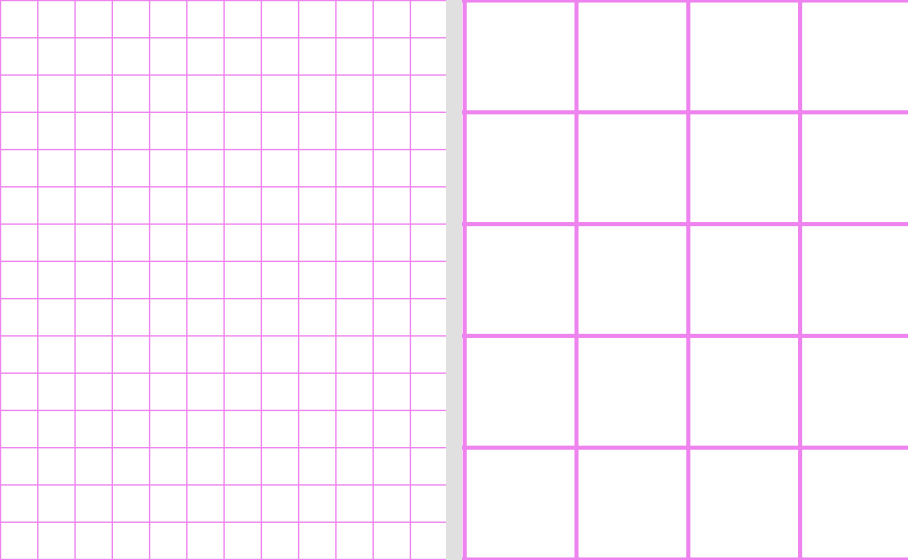
Left: the whole. Right: its middle third, enlarged.
This pattern is drawn by a Shadertoy shader. Its source:

```glsl
const float ROWS = 15.0;
const float LINE_WIDTH = 0.00244;  // fractions of the canvas height
const float EDGE_INSET = 0.0009;
const vec3 PAPER = vec3(1.0);
const vec3 VIOLET = vec3(0.933, 0.51, 0.933);

// Signed offset from the nearest line of a regular series
vec2 offsetToLine(vec2 p, float pitch, float firstLine) {
    return (fract((p - firstLine) / pitch + 0.5) - 0.5) * pitch;
}

// Share of a pixel-wide box covered by a stripe, per axis
vec2 stripeCoverage(vec2 offset, float width, float pixel) {
    vec2 upper = min(offset + 0.5 * pixel, vec2(0.5 * width));
    vec2 lower = max(offset - 0.5 * pixel, vec2(-0.5 * width));
    return clamp((upper - lower) / pixel, 0.0, 1.0);
}

void mainImage(out vec4 fragColor, in vec2 fragCoord) {
    float pixel = 1.0 / iResolution.y;
    vec2 p = fragCoord * pixel;

    // Square cells, with the outer lines just inside the canvas
    float pitch = (1.0 - 2.0 * EDGE_INSET) / ROWS;
    vec2 offset = offsetToLine(p, pitch, EDGE_INSET);
    vec2 lines = stripeCoverage(offset, LINE_WIDTH, pixel);

    // Union of vertical and horizontal lines
    float ink = 1.0 - (1.0 - lines.x) * (1.0 - lines.y);
    fragColor = vec4(mix(PAPER, VIOLET, ink), 1.0);
}
```
